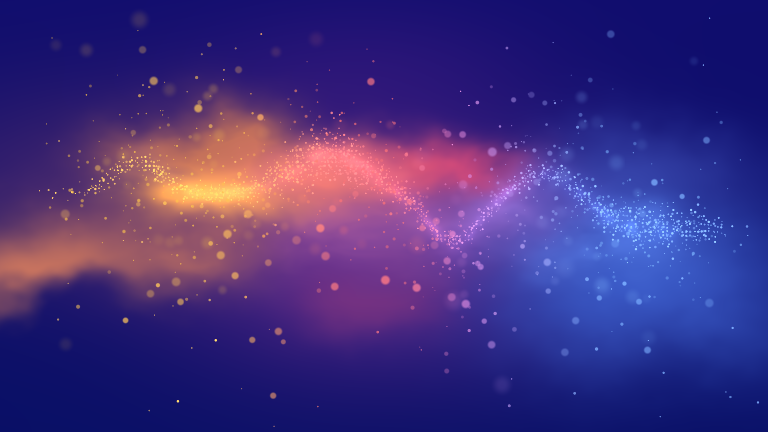
Give the GLSL for this background, as a WebGL 1 fragment shader.

```glsl
precision highp float;
// A wavy ribbon of glowing dust crossing soft clouds, gold to pink to blue.
// Clouds are noise-warped ellipses blended over navy; the dust and the
// out-of-focus lights are jittered grids thinned by distance to the ribbon.
uniform vec2 u_resolution;

float hash(vec2 p) {
  vec3 q = fract(vec3(p.xyx) * 0.1031);
  q += dot(q, q.yzx + 33.33);
  return fract((q.x + q.y) * q.z);
}

float noise(vec2 p) {
  vec2 i = floor(p), f = fract(p);
  f = f * f * (3.0 - 2.0 * f);
  return mix(mix(hash(i), hash(i + vec2(1.0, 0.0)), f.x),
             mix(hash(i + vec2(0.0, 1.0)), hash(i + 1.0), f.x), f.y);
}

float fbm(vec2 p) {
  float sum = 0.0, amp = 0.5;
  for (int i = 0; i < 4; i++) {
    sum += amp * noise(p);
    p = mat2(1.6, 1.2, -1.2, 1.6) * p + 7.3;
    amp *= 0.5;
  }
  return sum;
}

float bump(float d, float width) {
  return exp(-d * d / (width * width));
}

// Soft elliptical falloff around a centre
float cloud(vec2 p, vec2 centre, vec2 size) {
  vec2 d = (p - centre) / size;
  return exp(-dot(d, d));
}

// Height of the ribbon at x
float ribbon(float x) {
  return 0.55 - 0.08 * smoothstep(1.2, 1.5, x)
    + 0.075 * bump(x - 0.32, 0.08) + 0.09 * bump(x - 0.76, 0.13)
    - 0.11 * bump(x - 1.05, 0.085) + 0.06 * bump(x - 1.28, 0.10);
}

float ribbonWidth(float x) {
  return 0.016 + 0.036 * bump(x - 0.76, 0.14) + 0.022 * bump(x - 1.5, 0.15);
}

vec3 dustColor(float x) {
  vec3 c = mix(vec3(1.0, 0.77, 0.30), vec3(1.0, 0.45, 0.47), smoothstep(0.48, 0.82, x));
  c = mix(c, vec3(0.85, 0.48, 0.85), smoothstep(0.88, 1.12, x));
  return mix(c, vec3(0.48, 0.70, 1.0), smoothstep(1.0, 1.42, x));
}

// One light per grid cell, kept more often near the ribbon
float lights(vec2 p, float cell, vec2 radii, float spread, float density, float blur, float seed) {
  vec2 id = floor(p / cell);
  vec2 key = id + seed;
  float r = mix(radii.x, radii.y, pow(hash(key + 3.1), 2.0));
  vec2 jitter = vec2(hash(key + 11.7), hash(key + 23.9));
  float margin = min(r / cell, 0.48);
  vec2 c = (id + mix(vec2(margin), vec2(1.0 - margin), jitter)) * cell;
  float ends = smoothstep(0.05, 0.34, c.x) * (1.0 - smoothstep(1.58, 1.74, c.x));
  float width = spread > 0.0 ? spread : ribbonWidth(c.x);
  float chance = density * ends * bump(c.y - ribbon(c.x), width);
  float edge = max(blur * r, 0.7 / u_resolution.y);
  float disc = 1.0 - smoothstep(r - edge, r + 0.3 * edge, length(p - c));
  return disc * step(hash(key + 41.3), chance) * mix(0.35, 1.0, hash(key + 57.1));
}

// Blend a cloud colour in, never past full cover
vec3 tint(vec3 base, vec3 color, float amount) {
  return mix(base, color, clamp(amount, 0.0, 1.0));
}

void main() {
  vec2 p = gl_FragCoord.xy / u_resolution.y;
  float smoke = fbm(p * vec2(4.0, 6.0) + 2.0);
  vec2 warp = vec2(smoke, fbm(p * vec2(4.5, 6.0) + 19.0)) - 0.47;
  vec2 q = p + warp * vec2(0.18, 0.13);
  float wisps = 0.25 + 1.6 * fbm(q * vec2(5.0, 9.0) + 31.0);

  // Navy backdrop with violet haze
  vec3 col = mix(vec3(0.035, 0.06, 0.40), vec3(0.06, 0.05, 0.43), p.y);
  col = tint(col, vec3(0.27, 0.15, 0.43), 0.75 * cloud(p, vec2(0.22, 0.57), vec2(0.50, 0.24)));
  col = tint(col, vec3(0.38, 0.17, 0.55), 0.95 * cloud(p, vec2(0.86, 0.44), vec2(0.46, 0.29)));
  col = tint(col, vec3(0.23, 0.10, 0.50), 0.50 * cloud(p, vec2(0.85, 0.82), vec2(0.40, 0.18)));

  // Blue clouds on the right
  col = tint(col, vec3(0.23, 0.36, 0.79), 0.95 * cloud(q, vec2(1.50, 0.33), vec2(0.37, 0.19)));
  col = tint(col, vec3(0.24, 0.31, 0.72), 0.70 * cloud(q, vec2(1.50, 0.60), vec2(0.26, 0.11)));
  col = tint(col, vec3(0.36, 0.53, 0.95), 0.85 * wisps * cloud(q, vec2(1.41, 0.44), vec2(0.20, 0.085)));
  col = tint(col, vec3(0.53, 0.43, 0.84), 0.85 * wisps * cloud(q, vec2(1.12, 0.51), vec2(0.19, 0.075)));

  // Pink and magenta clouds in the middle
  col = tint(col, vec3(0.64, 0.34, 0.62), 0.85 * wisps * cloud(q, vec2(0.84, 0.49), vec2(0.24, 0.11)));
  col = tint(col, vec3(0.57, 0.22, 0.49), 0.55 * cloud(q, vec2(0.86, 0.29), vec2(0.13, 0.08)));
  col = tint(col, vec3(0.88, 0.29, 0.47), 0.90 * wisps * cloud(q, vec2(1.01, 0.62), vec2(0.19, 0.055)));

  // Amber clouds on the left, with a firmer lower edge
  float lowerEdge = smoothstep(0.23, 0.37, p.y - 0.10 * p.x + 0.25 * warp.y);
  col = tint(col, vec3(0.78, 0.45, 0.37), lowerEdge * cloud(q, vec2(0.10, 0.37), vec2(0.30, 0.125)));
  col = tint(col, vec3(0.74, 0.43, 0.38), 0.75 * wisps * cloud(q, vec2(0.40, 0.43), vec2(0.20, 0.09)));
  col = tint(col, vec3(0.76, 0.44, 0.35), 0.95 * wisps * cloud(q, vec2(0.52, 0.65), vec2(0.20, 0.10)));
  col = tint(col, vec3(0.97, 0.62, 0.34), 0.95 * wisps * cloud(q, vec2(0.49, 0.55), vec2(0.20, 0.055)));
  col = tint(col, vec3(0.93, 0.47, 0.46), 0.80 * wisps * cloud(q, vec2(0.75, 0.60), vec2(0.18, 0.07)));

  // Patchy glow along the ribbon
  vec3 dust = dustColor(p.x);
  float offset = p.y - ribbon(p.x);
  float span = smoothstep(0.16, 0.42, p.x) * (1.0 - smoothstep(1.45, 1.72, p.x));
  float patches = smoothstep(0.25, 0.75, fbm(p * 22.0));
  col += dust * span * (0.08 * wisps * bump(offset, 0.05) + 0.18 * patches * bump(offset, 0.016));

  // Fine dust, sparks and large blurred lights
  for (int i = 0; i < 4; i++) {
    float k = float(i);
    vec2 shift = vec2(0.37, 0.61) * k;
    float cell = 0.009 + 0.0017 * k;
    float fine = lights(p, cell, vec2(0.0018, 0.0037), 0.0, 0.68, 0.6, 17.0 * k + 5.0);
    float halo = lights(p, 0.022 + 0.003 * k, vec2(0.0018, 0.0048), 0.13, 0.30, 0.6, 29.0 * k + 90.0);
    float spark = lights(p + 0.01 * shift, 0.055 + 0.006 * k, vec2(0.002, 0.012), 0.30, 0.27, 0.45, 37.0 * k + 210.0);
    float bokeh = lights(p + 0.03 * shift, 0.085 + 0.01 * k, vec2(0.012, 0.026), 0.25, 0.28, 0.8, 43.0 * k + 330.0);
    col = tint(col, dust + 0.14, fine);
    col = tint(col, dust, 0.75 * halo + 0.22 * bokeh);
    col = tint(col, dust + 0.05, 0.75 * spark);
  }

  gl_FragColor = vec4(clamp(col, 0.0, 1.0), 1.0);
}
```
